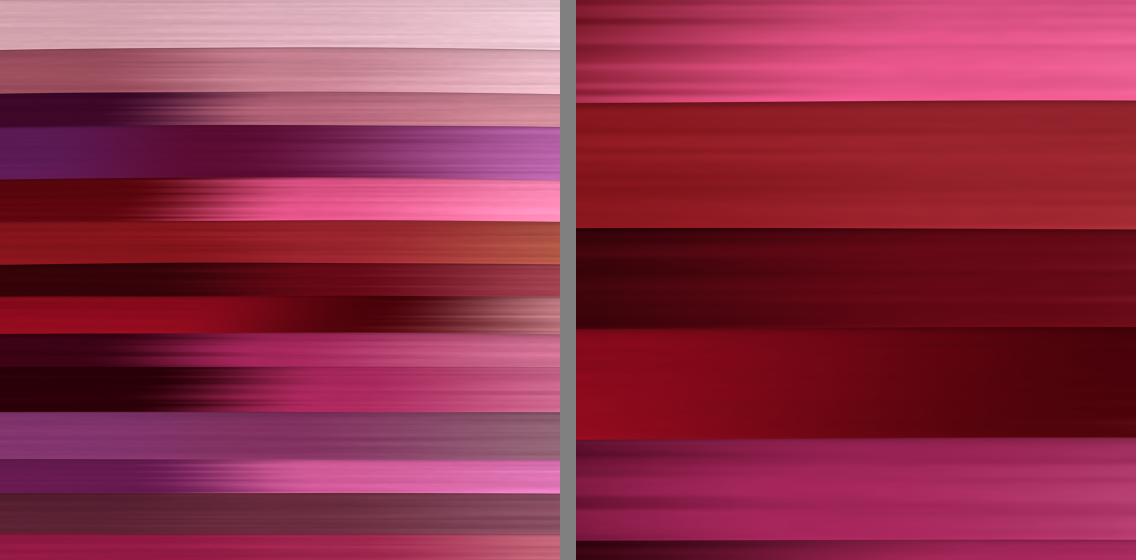
Left, the full canvas; right, a detail of the centre.
This background is drawn by a Shadertoy shader. Its source:

```glsl
// Fourteen brushed satin ribbons stacked down the canvas in wine, rose and plum.
// Each ribbon blends three colours across its width; stretched noise draws the
// brush fibres, which also fray the blends, and thin seams shade the overlaps.

const int RIBBONS = 14;

const vec3 leftColour[RIBBONS] = vec3[](
    vec3(.80, .62, .66), vec3(.60, .30, .36), vec3(.24, .03, .16), vec3(.36, .10, .33),
    vec3(.36, .02, .05), vec3(.53, .08, .11), vec3(.20, .01, .03), vec3(.55, .04, .11),
    vec3(.23, .01, .08), vec3(.17, .00, .03), vec3(.50, .20, .42), vec3(.40, .10, .31),
    vec3(.35, .13, .20), vec3(.58, .10, .27));

const vec3 middleColour[RIBBONS] = vec3[](
    vec3(.85, .67, .72), vec3(.77, .50, .56), vec3(.69, .38, .46), vec3(.35, .04, .19),
    vec3(.87, .32, .52), vec3(.60, .14, .18), vec3(.39, .03, .08), vec3(.30, .01, .04),
    vec3(.62, .14, .34), vec3(.68, .16, .37), vec3(.50, .19, .37), vec3(.81, .35, .59),
    vec3(.41, .17, .24), vec3(.63, .15, .31));

const vec3 rightColour[RIBBONS] = vec3[](
    vec3(.91, .78, .82), vec3(.91, .73, .78), vec3(.82, .56, .61), vec3(.72, .39, .67),
    vec3(.99, .55, .72), vec3(.70, .35, .28), vec3(.65, .27, .33), vec3(.80, .53, .56),
    vec3(.81, .45, .58), vec3(.82, .43, .58), vec3(.57, .40, .46), vec3(.88, .47, .72),
    vec3(.55, .32, .40), vec3(.76, .40, .47));

// Top edge of each ribbon, measured down from the top of the canvas
const mat4 topEdge = mat4(-.05, .084, .163, .223, .317, .394, .469, .528,
                          .594, .654, .735, .820, .880, .953, 1.01, 1.1);

// Where along the ribbon its middle colour is reached
const mat4 middleStop = mat4(.50, .50, .50, .40, .55, .60, .60, .66,
                             .50, .57, .50, .57, .50, .60, .50, .50);

float hash(vec2 p) {
    vec3 q = fract(vec3(p.xyx) * .1031);
    q += dot(q, q.yzx + 33.33);
    return fract((q.x + q.y) * q.z);
}

float noise(vec2 p) {
    vec2 cell = floor(p), f = fract(p);
    f *= f * (3. - 2. * f);
    return mix(mix(hash(cell), hash(cell + vec2(1, 0)), f.x),
               mix(hash(cell + vec2(0, 1)), hash(cell + vec2(1, 1)), f.x), f.y);
}

// Long horizontal fibres at three thicknesses, centred on zero
float fibres(vec2 p) {
    return .40 * noise(p * vec2(3., 260.))
         + .35 * noise(p * vec2(2., 120.) + 17.)
         + .25 * noise(p * vec2(1.5, 45.) + 41.) - .5;
}

vec3 ribbonColour(int i, float x) {
    float stop = middleStop[i / 4][i % 4];
    vec3 c = mix(leftColour[i], middleColour[i], smoothstep(stop - .34, stop, x));
    return mix(c, rightColour[i], smoothstep(stop, 1.08, x));
}

// Edges near the top bow gently, with a slight hand-laid waver
float edgeAt(int i, float x) {
    float e = topEdge[i / 4][i % 4];
    return e + .022 * (x - .5) * (x - .5) * (1. - e)
             + .0025 * (noise(vec2(x * 3., float(i) * 7.)) - .5);
}

void mainImage(out vec4 fragColor, in vec2 fragCoord) {
    vec2 uv = fragCoord / iResolution.xy;
    float down = 1. - uv.y;
    float soft = .8 / iResolution.y;
    vec3 col = vec3(0);

    for (int i = 0; i < RIBBONS; i++) {
        float top = edgeAt(i, uv.x), bottom = edgeAt(i + 1, uv.x);
        float across = clamp((down - top) / (bottom - top), 0., 1.);
        float grain = fibres(vec2(uv.x, down) + float(i) * 3.);

        // Blend colours, frayed by the fibres and leaning across the ribbon
        float x = uv.x + grain * .14 + (across - .5) * .03;
        vec3 ribbon = ribbonColour(i, x);

        // Fibre sheen, brighter towards the lower edge
        ribbon *= 1. + grain * .16 + (across - .5) * .07;
        ribbon += grain * .018;

        // Dark seam under the ribbon above, pale lip along the lower edge
        ribbon *= 1. - .28 * exp(-max(down - top, 0.) / .0022);
        ribbon *= 1. + .09 * exp(-max(bottom - down, 0.) / .002);

        col = mix(col, ribbon, smoothstep(-soft, soft, down - top));
    }

    // Fine speckle along the brush direction
    col *= 1. + .03 * (noise(uv * vec2(60., 380.)) - .5);
    fragColor = vec4(clamp(col, 0., 1.), 1.);
}
```
